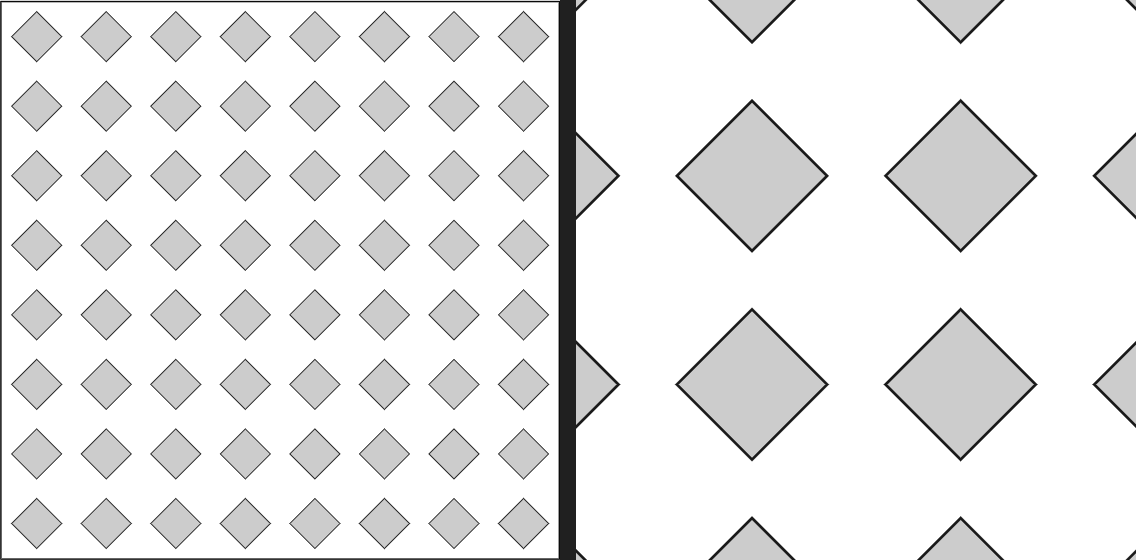
Left: the whole. Right: its middle third, enlarged.
This pattern is drawn by a WebGL 2 fragment shader. Its source:

```glsl
#version 300 es
precision highp float;
// An 8 by 8 grid of thinly outlined grey diamonds on white, inside a dark frame.

uniform vec2 u_resolution;
out vec4 fragColor;

// Lengths are fractions of the canvas side.
const float REPEATS = 8.0;
const float PITCH = 0.1242;
const vec2 FIRST_CENTRE = vec2(0.0655, 0.0652);
const float HALF_DIAGONAL = 0.0447;
const float OUTLINE_WIDTH = 0.0016;
const vec2 FRAME_MIN = vec2(0.0016, 0.0016);
const vec2 FRAME_MAX = vec2(0.9988, 0.9972);
const float FRAME_WIDTH = 0.0026;

const vec3 PAPER = vec3(1.0);
const vec3 DIAMOND_GREY = vec3(0.8);
const vec3 OUTLINE_INK = vec3(0.1);
const vec3 FRAME_INK = vec3(0.04);

// Signed distance to a diamond with equal diagonals.
float diamondDistance(vec2 p, float halfDiagonal) {
    return (abs(p.x) + abs(p.y) - halfDiagonal) * inversesqrt(2.0);
}

// Signed distance to an axis-aligned box.
float boxDistance(vec2 p, vec2 halfSize) {
    vec2 d = abs(p) - halfSize;
    return length(max(d, 0.0)) + min(max(d.x, d.y), 0.0);
}

// Coverage of a shape, smoothed over one pixel.
float coverage(float dist, float pixel) {
    return clamp(0.5 - dist / pixel, 0.0, 1.0);
}

// Coverage of a line of the given width along a shape's edge.
float strokeCoverage(float dist, float width, float pixel) {
    float halfWidth = 0.5 * width;
    return coverage(dist - halfWidth, pixel) - coverage(dist + halfWidth, pixel);
}

void main() {
    vec2 uv = gl_FragCoord.xy / u_resolution;
    float pixel = 1.0 / min(u_resolution.x, u_resolution.y);

    // Position relative to the nearest diamond centre
    vec2 cell = clamp(round((uv - FIRST_CENTRE) / PITCH), 0.0, REPEATS - 1.0);
    vec2 local = uv - FIRST_CENTRE - cell * PITCH;

    // Diamonds
    float diamond = diamondDistance(local, HALF_DIAGONAL);
    vec3 colour = mix(PAPER, DIAMOND_GREY, coverage(diamond, pixel));
    colour = mix(colour, OUTLINE_INK, strokeCoverage(diamond, OUTLINE_WIDTH, pixel));

    // Frame
    vec2 frameCentre = 0.5 * (FRAME_MIN + FRAME_MAX);
    float frame = boxDistance(uv - frameCentre, 0.5 * (FRAME_MAX - FRAME_MIN));
    colour = mix(colour, FRAME_INK, strokeCoverage(frame, FRAME_WIDTH, pixel));

    fragColor = vec4(colour, 1.0);
}
```
